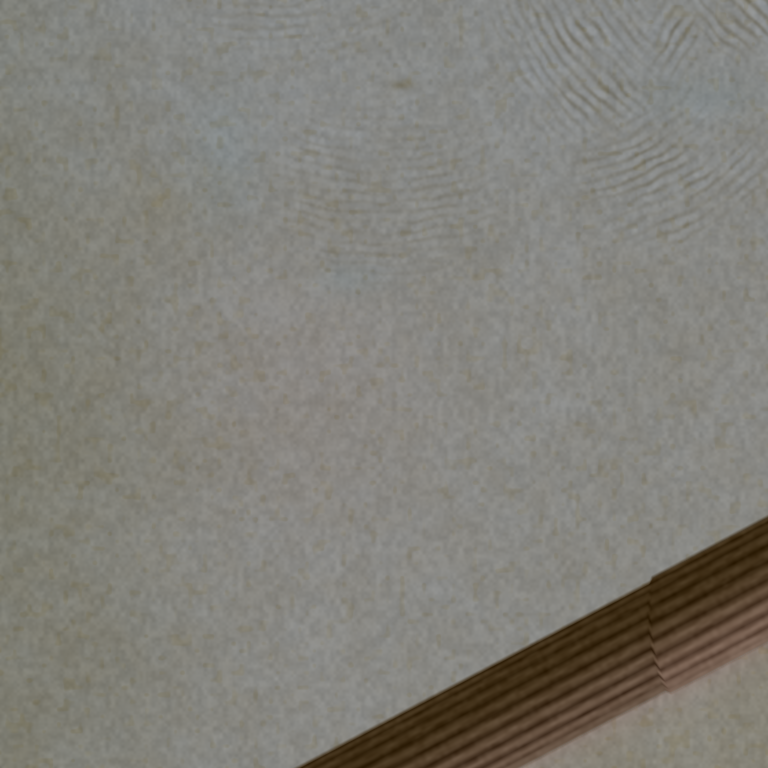
This texture is drawn by a WebGL 2 fragment shader. Its source:

```glsl
#version 300 es
precision highp float;
// A ribbed brown rod crosses the lower right of a sheet of mottled grey plaster.
// Plaster: colour gradients, value noise and masked families of ring grooves.
// Rod: a rotated band with two sections, ribs spaced as on a cylinder.
uniform vec2 u_resolution;
out vec4 fragColor;

const float PI = 3.14159;

float hash(vec2 p) {
  vec3 q = fract(vec3(p.xyx) * 0.1031);
  q += dot(q, q.yzx + 33.33);
  return fract((q.x + q.y) * q.z);
}

float noise(vec2 p) {
  vec2 i = floor(p), f = fract(p);
  f = f * f * (3.0 - 2.0 * f);
  return mix(mix(hash(i), hash(i + vec2(1, 0)), f.x),
             mix(hash(i + vec2(0, 1)), hash(i + vec2(1, 1)), f.x), f.y);
}

float fbm(vec2 p) {
  float sum = 0.0, amp = 0.5;
  for (int i = 0; i < 4; i++) {
    sum += amp * (noise(p) - 0.5);
    p = mat2(1.6, 1.2, -1.2, 1.6) * p + 7.3;
    amp *= 0.5;
  }
  return sum;
}

// Soft elliptical spot, 1 at its centre
float spot(vec2 p, vec2 centre, vec2 size) {
  vec2 d = (p - centre) / size;
  return exp(-dot(d, d));
}

// Ring grooves around a hub, broken by wear, inside an elliptical patch
float grooves(vec2 p, vec2 hub, float spacing, vec2 patchCentre, vec2 patchSize) {
  float wobble = 0.016 * fbm(p * 11.0) + 0.005 * noise(p * 50.0);
  float wave = sin((length(p - hub) + wobble) * 2.0 * PI / spacing);
  float wear = smoothstep(0.15, 0.75, noise(p * 34.0 + hub * 9.0));
  vec2 d = (p - patchCentre) / patchSize;
  float mask = 1.0 - smoothstep(0.35, 1.6, length(d) + 0.7 * fbm(p * 14.0 + hub));
  return (wave - 0.35 * wave * wave) * (0.3 + 0.8 * wear) * mask;
}

vec3 plaster(vec2 p) {
  // Broad light: olive at the left, neutral grey at the right
  vec3 base = mix(vec3(0.485, 0.482, 0.437), vec3(0.532, 0.530, 0.512),
                  smoothstep(-0.1, 0.45, p.x + 0.12 * p.y));
  base += vec3(-0.006, 0.002, 0.012) * smoothstep(0.5, 1.0, p.y);
  base -= vec3(0.014, 0.016, 0.026) * spot(p, vec2(0.0, 0.46), vec2(0.18, 0.28));
  base += vec3(0.008, -0.004, -0.005) * spot(p, vec2(0.40, 0.48), vec2(0.16, 0.18));
  base += vec3(-0.012, 0.010, 0.026) * spot(p, vec2(0.455, 0.637), vec2(0.045, 0.022));
  base += vec3(-0.008, 0.010, 0.025) * spot(p, vec2(0.92, 0.875), vec2(0.08, 0.03));
  base += vec3(-0.012, 0.003, 0.012) * spot(p, vec2(0.29, 0.80), vec2(0.05, 0.09));
  base -= vec3(0.004, 0.012, 0.03) * spot(p, vec2(0.20, 0.74), vec2(0.06, 0.04));
  base -= vec3(0.07, 0.09, 0.14) * spot(p + 0.01 * fbm(p * 60.0), vec2(0.525, 0.89), vec2(0.014, 0.006));

  // Mottling, fine grain and sparse warm flecks
  base += vec3(0.030, 0.035, 0.05) * fbm(p * 7.0);
  base += vec3(0.020, 0.035, 0.060) * fbm(p * 34.0 + 5.0);
  base += 0.052 * (noise(p * vec2(150.0, 120.0)) - 0.5);
  base += 0.024 * (noise(p * 250.0) - 0.5);
  base -= vec3(0.012, 0.022, 0.05) * smoothstep(0.68, 0.95, noise(p * 105.0 + 31.0));

  // Combed marks: strong at the upper right, faint toward the centre
  float comb = 1.0 * grooves(p, vec2(1.07, 1.17), 0.0140, vec2(0.75, 0.94), vec2(0.09, 0.10));
  comb += 1.0 * grooves(p, vec2(1.23, 1.25), 0.0140, vec2(0.97, 0.99), vec2(0.06, 0.05));
  comb += 0.9 * grooves(p, vec2(0.52, 1.14), 0.0150, vec2(0.88, 0.95), vec2(0.03, 0.06));
  comb += 0.75 * grooves(p, vec2(0.68, 1.11), 0.0140, vec2(0.88, 0.77), vec2(0.12, 0.07));
  comb += 0.4 * grooves(p, vec2(0.49, 1.15), 0.0135, vec2(0.50, 0.75), vec2(0.12, 0.10));
  comb += 0.4 * grooves(p, vec2(0.33, 1.35), 0.0140, vec2(0.39, 0.97), vec2(0.12, 0.04));
  comb += 0.2 * grooves(p, vec2(0.40, 0.80), 0.0150, vec2(0.15, 0.57), vec2(0.06, 0.05));
  return base + vec3(0.042, 0.050, 0.068) * comb;
}

// t runs across the rod from its lower edge (0) to its upper edge (1)
vec3 rodColour(float t, float along, float section) {
  float ribPhase = asin(clamp(2.0 * t - 1.0, -0.98, 0.98)) / PI * 11.0 + 0.5 * section;
  float rib = pow(0.5 + 0.5 * cos(2.0 * PI * ribPhase), 0.7);
  vec3 shade = mix(vec3(0.365, 0.285, 0.225), vec3(0.235, 0.170, 0.080), smoothstep(0.1, 0.8, t));
  shade += vec3(0.065, 0.055, 0.06) * section * (1.0 - smoothstep(0.1, 0.7, t));
  float depth = mix(0.16, 0.07, smoothstep(0.3, 0.95, t)) * smoothstep(0.0, 0.18, t);
  shade += depth * (rib - 0.6) * vec3(1.05, 1.0, 0.95);
  shade += vec3(0.055, 0.06, 0.06) * (1.0 - smoothstep(0.0, 0.13, t));
  shade += 0.045 * (noise(vec2(along * 60.0, t * 35.0)) - 0.5);
  return shade + 0.03 * (noise(vec2(along * 170.0, t * 22.0)) - 0.5);
}

void main() {
  vec2 p = gl_FragCoord.xy / u_resolution;
  float soft = 0.0025 + 0.7 / u_resolution.y;
  vec3 colour = plaster(p);

  // Rod frame: distance along and across the axis
  float along = dot(p, vec2(0.885, 0.466));
  float across = dot(p, vec2(-0.466, 0.885));
  float rise = clamp((across + 0.318) / 0.14, 0.0, 1.0);
  float joint = along - (0.816 + 0.049 * rise * rise);
  float section = smoothstep(-soft, soft, joint);
  float low = mix(-0.316, -0.3215, section);
  float high = mix(-0.180, -0.176, section);

  // Beige ground and warm bounce light beneath the rod
  float below = max(low - across, 0.0);
  vec3 bounce = vec3(-0.008, -0.018, -0.045) + vec3(0.025, -0.015, -0.005) * exp(-below * 50.0);
  colour += bounce * step(across, low);

  float cover = smoothstep(low - soft, low + soft, across)
              * (1.0 - smoothstep(high - soft, high + soft, across));
  vec3 rod = rodColour((across - low) / (high - low), along, section);
  rod -= 0.02 * exp(-pow(joint / 0.004, 2.0));
  fragColor = vec4(mix(colour, rod, cover), 1.0);
}
```
